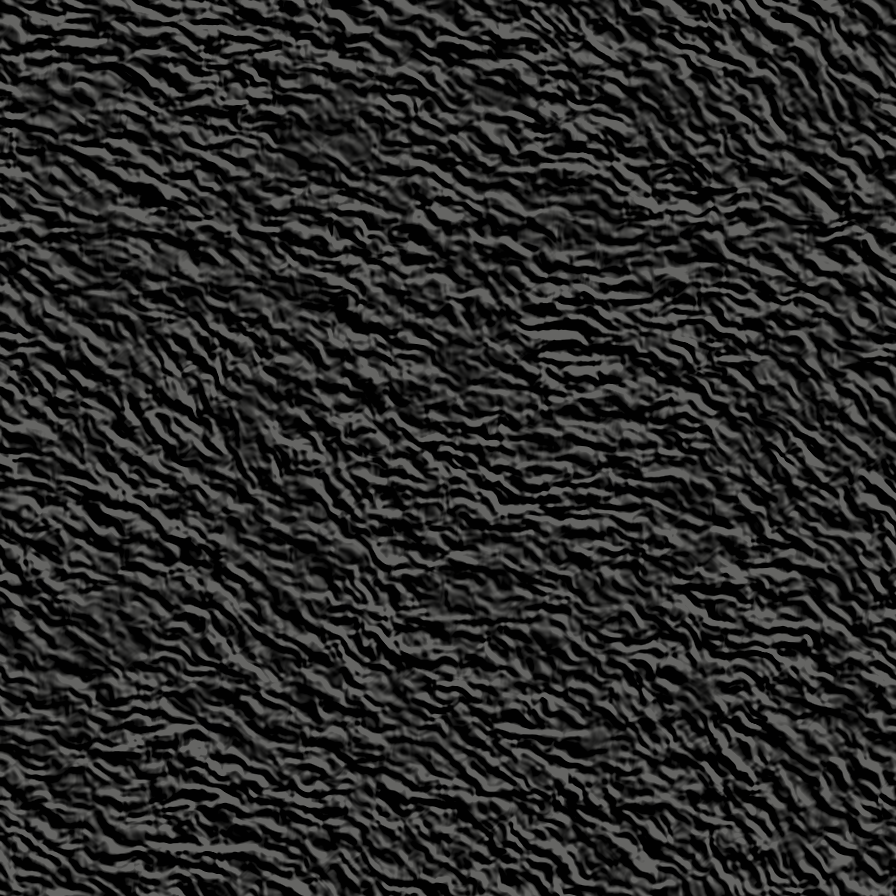
Reproduce this texture procedurally as a WebGL 2 fragment shader.

```glsl
#version 300 es
precision highp float;

#define GRAIN_FREQ 128.0
#define FLOW_ANGLE -0.50
#define BROAD_TURN 0.8
#define FINE_TURN 1.1
#define STRAND_STEP 0.55
#define KNOTS 0.27
#define WOBBLE 1.1
#define RELIEF_OFFSET vec2(0.17, 0.31)
#define CONTRAST 1.45
#define MID_GREY 0.128
#define MAX_GREY 0.398
#define TINT vec3(1.0, 1.0, 0.98)

uniform vec2 u_resolution;
out vec4 fragColor;

float hash(vec2 p) {
    return fract(sin(dot(p, vec2(127.1, 311.7))) * 43758.5453);
}

float valueNoise(vec2 p) {
    vec2 cell = floor(p);
    vec2 f = fract(p);
    f = f * f * (3.0 - 2.0 * f);
    return mix(mix(hash(cell), hash(cell + vec2(1.0, 0.0)), f.x),
               mix(hash(cell + vec2(0.0, 1.0)), hash(cell + vec2(1.0, 1.0)), f.x), f.y);
}

// Local direction of the strands, in radians
float flowAngle(vec2 uv) {
    float broad = valueNoise(uv * 5.0 + 17.3) - 0.5;
    float fine = valueNoise(uv * 30.0 + 41.7) - 0.5;
    return FLOW_ANGLE + BROAD_TURN * broad + FINE_TURN * fine;
}

// Coarse folds, main strands and thin fibres
float fibres(vec2 p) {
    return 0.6 * valueNoise(p * 0.55 + 31.0) + valueNoise(p)
         + 0.45 * valueNoise(p * 1.9 + 57.0);
}

// Fibres smeared along the flow, with some unsmeared knots left in
float strandHeight(vec2 p) {
    float angle = flowAngle(p / GRAIN_FREQ);
    vec2 along = vec2(cos(angle), sin(angle)) * STRAND_STEP;
    const mat2 gridTurn = mat2(0.8, 0.6, -0.6, 0.8);
    // Jagged bends
    vec2 bend = vec2(valueNoise(p * 0.5 + 3.7), valueNoise(p * 0.5 + 83.1)) - 0.5;
    vec2 q = p + WOBBLE * bend;
    float sum = 0.0;
    float total = 0.0;
    for (int i = -4; i <= 4; i++) {
        float t = float(i);
        float weight = exp(-t * t / 8.0);
        sum += weight * fibres(gridTurn * (q + along * t));
        total += weight;
    }
    return sum / total + KNOTS * valueNoise(gridTurn * q * 1.3 + 9.1);
}

void main() {
    vec2 uv = gl_FragCoord.xy / u_resolution.y;
    vec2 p = uv * GRAIN_FREQ;

    // Side-lit relief: height difference across the strands
    float relief = strandHeight(p + RELIEF_OFFSET) - strandHeight(p - RELIEF_OFFSET);

    // Patches of flatter and deeper relief
    float depth = mix(0.5, 1.5, valueNoise(uv * 18.0 + 73.0));

    float grey = clamp(MID_GREY + CONTRAST * depth * relief, 0.005, MAX_GREY);
    fragColor = vec4(grey * TINT, 1.0);
}
```
